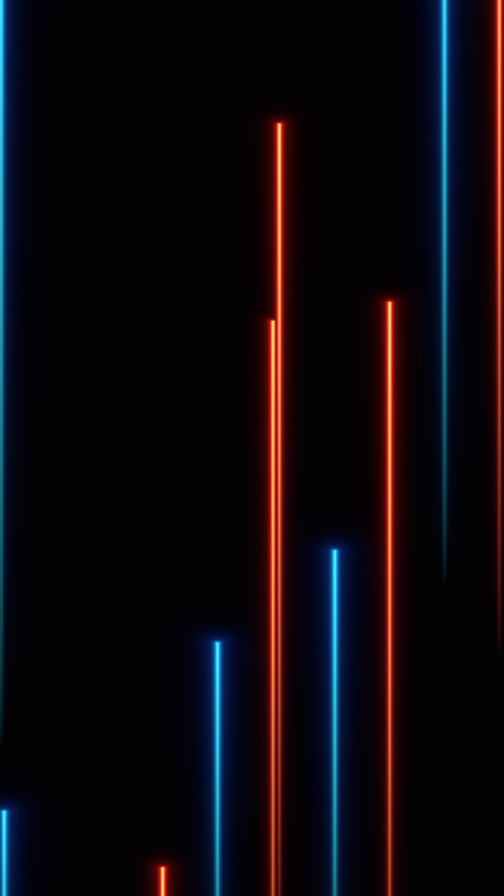
A Shadertoy shader for this background:

```glsl
// falloff holds the halo decay per channel
struct Palette { vec3 halo; vec3 falloff; vec3 body; vec3 core; };

const Palette WARM = Palette(vec3(0.62, 0.05, 0.04), vec3(1.0, 1.5, 1.5) / 0.0090,
                             vec3(0.60, 0.09, 0.08), vec3(0.15, 0.78, 0.34));
const Palette COOL = Palette(vec3(0.05, 0.26, 0.56), vec3(1.6, 1.5, 1.0) / 0.0140,
                             vec3(0.03, 0.50, 0.46), vec3(0.20, 0.22, 0.12));
const vec3 NIGHT = vec3(0.006, 0.004, 0.010);

// Each streak: x, tip height, length, warmth (1 red, 0 blue), in canvas heights
const int COUNT = 10;
const vec4 STREAKS[COUNT] = vec4[COUNT](
    vec4(0.0013, 1.078, 0.91, 0.0),
    vec4(0.0046, 0.094, 0.39, 0.0),
    vec4(0.1816, 0.031, 0.39, 1.0),
    vec4(0.2428, 0.282, 0.52, 0.0),
    vec4(0.3047, 0.641, 1.04, 1.0),
    vec4(0.3118, 0.861, 0.99, 1.0),
    vec4(0.3737, 0.385, 0.59, 0.0),
    vec4(0.4349, 0.662, 0.98, 1.0),
    vec4(0.4961, 1.104, 0.755, 0.0),
    vec4(0.5573, 1.130, 0.86, 1.0));

// Soft line profile, never thinner than the pixel footprint
float softLine(float dist, float width, float pixel) {
    float variance = width * width + 0.08 * pixel * pixel;
    return exp(-dist * dist / variance);
}

// Rounded bright tip, with a tail that narrows and fades downward
vec3 streakLight(vec2 p, vec4 streak, Palette tint, float pixel) {
    float above = max(p.y - streak.y, 0.0);
    float dist = length(vec2(p.x - streak.x, 1.6 * above));
    float fade = clamp(1.0 - (streak.y - p.y) / streak.z, 0.0, 1.0);
    float taper = mix(0.45, 1.0, sqrt(fade));

    vec3 halo = exp(-dist * tint.falloff / mix(0.65, 1.05, fade)) * pow(fade, 0.8);
    float body = softLine(dist, 0.0040 * taper, pixel) * pow(fade, 0.45);
    float core = softLine(dist, 0.0018 * taper, pixel) * pow(fade, 1.1);
    return tint.halo * halo + tint.body * body + tint.core * core;
}

void mainImage(out vec4 fragColor, in vec2 fragCoord) {
    float pixel = 1.0 / iResolution.y;
    vec2 p = fragCoord * pixel;

    // Keep the strongest light so close streaks stay separate
    vec3 light = vec3(0.0);
    for (int i = 0; i < COUNT; i++) {
        vec4 streak = STREAKS[i];
        Palette tint = COOL;
        if (streak.w > 0.5) tint = WARM;
        light = max(light, streakLight(p, streak, tint, pixel));
    }
    fragColor = vec4(min(NIGHT + light, 1.0), 1.0);
}
```
